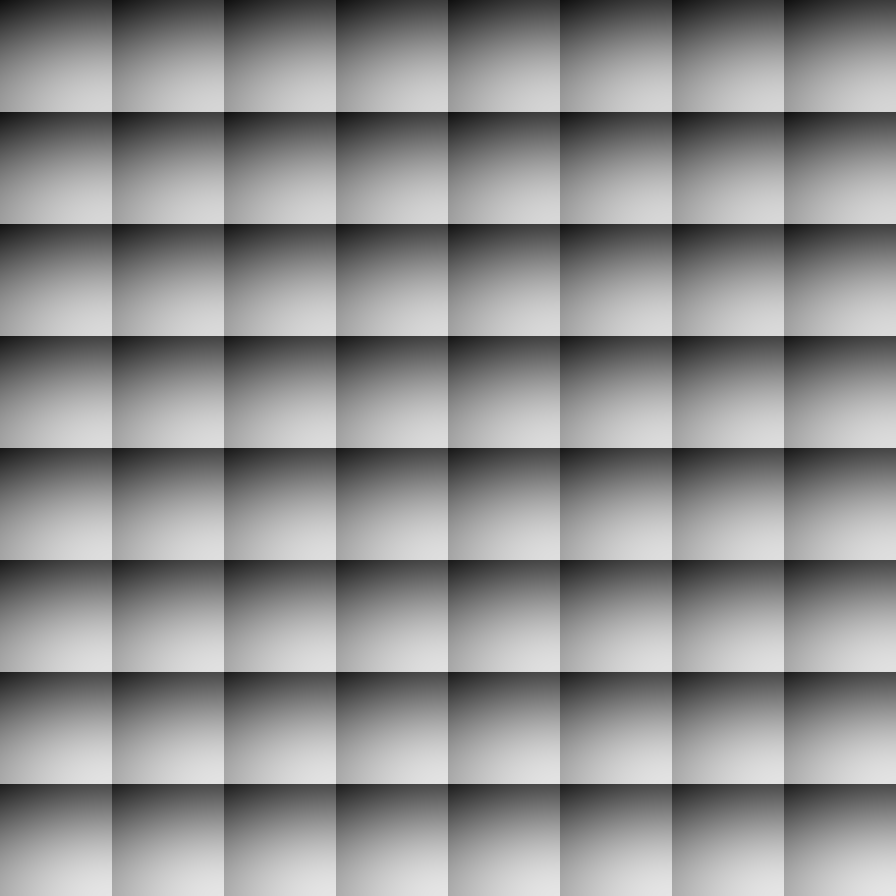
Reproduce this pattern procedurally as a Shadertoy shader.

```glsl
// Grid of square tiles, each shaded from a dark upper left to a pale lower right.
// Two quarter-sine ramps blend the corner greys; rows grow slightly paler downward.
// Whole tile counts and wrapped cell indices let the canvas repeat at its edges.

#define TILES 8.0          // tiles across and down
#define TOP_LEFT 0.09      // grey at each tile corner
#define TOP_RIGHT 0.27
#define BOTTOM_LEFT 0.64
#define BOTTOM_RIGHT 0.87
#define FALL_POWER 1.1     // shape of the vertical ramp
#define ROW_LIFT 0.06      // grey gained from the top row to the bottom row
#define SUBSAMPLES 3       // smoothing samples per axis

const float HALF_PI = 1.5707963;

// Fast rise that levels off at one
float easeOut(float t) {
    return sin(HALF_PI * t);
}

// Grey inside one tile; the local origin is its lower left corner
float tileShade(vec2 local) {
    float across = easeOut(local.x);
    float down = pow(easeOut(1.0 - local.y), FALL_POWER);
    float upper = mix(TOP_LEFT, TOP_RIGHT, across);
    float lower = mix(BOTTOM_LEFT, BOTTOM_RIGHT, across);
    return mix(upper, lower, down);
}

// Grey of the whole grid at a canvas position
float gridShade(vec2 uv) {
    vec2 p = uv * TILES;
    float row = mod(floor(p.y), TILES);
    float lift = ROW_LIFT * (0.45 - row / (TILES - 1.0));
    return tileShade(fract(p)) + lift;
}

void mainImage(out vec4 fragColor, in vec2 fragCoord) {
    // Average a small sample grid to smooth the tile edges
    float grey = 0.0;
    for (int j = 0; j < SUBSAMPLES; j++) {
        for (int i = 0; i < SUBSAMPLES; i++) {
            vec2 offset = (vec2(i, j) + 0.5) / float(SUBSAMPLES) - 0.5;
            grey += gridShade((fragCoord + offset) / iResolution.xy);
        }
    }
    grey /= float(SUBSAMPLES * SUBSAMPLES);
    fragColor = vec4(vec3(clamp(grey, 0.0, 1.0)), 1.0);
}
```
